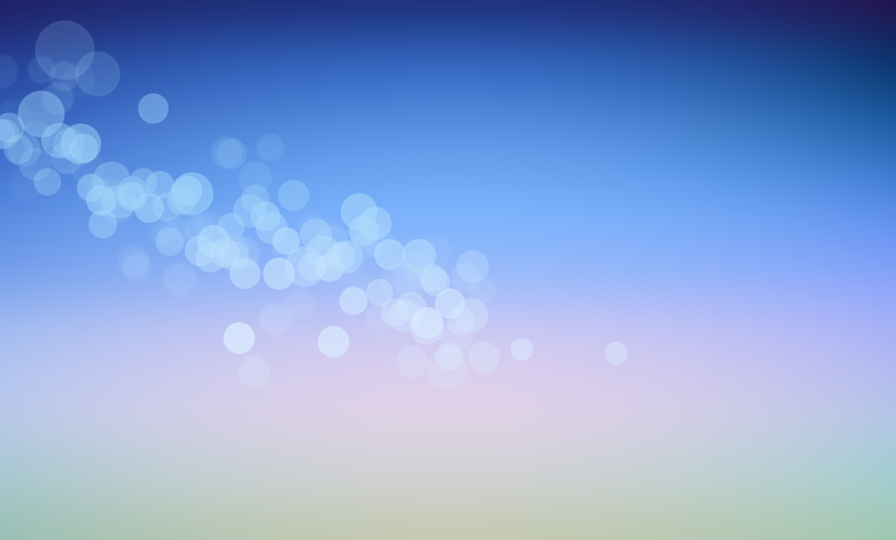
A Shadertoy shader for this background:

```glsl
// A dusk sky gradient with a drifting band of soft, translucent light discs.
// Three vertical colour ramps (left, centre, right) are splined and blended;
// hashed discs are scattered along a sloping line, with two sparse trails.

#define CRISP_COUNT 68
#define FAINT_COUNT 46
#define BAND_START 0.735
#define BAND_SLOPE 0.335
#define BAND_LENGTH 0.91
#define CRISP_SPREAD 0.125
#define FAINT_SPREAD 0.19
#define DISC_RADIUS 0.028
#define RIM_STRENGTH 0.13
#define SIDE_FALLOFF 1.9

const int STOPS = 9;

// Ramps run from the bottom of the canvas to the top.
const vec3 LEFT_SKY[STOPS] = vec3[STOPS](
    vec3(.60, .75, .71), vec3(.66, .78, .82), vec3(.71, .78, .92),
    vec3(.64, .74, .94), vec3(.46, .62, .92), vec3(.32, .52, .86),
    vec3(.22, .40, .76), vec3(.15, .26, .60), vec3(.12, .13, .40));
const vec3 CENTRE_SKY[STOPS] = vec3[STOPS](
    vec3(.77, .79, .70), vec3(.82, .82, .83), vec3(.87, .82, .91),
    vec3(.80, .79, .95), vec3(.60, .73, .98), vec3(.47, .69, .98),
    vec3(.36, .58, .89), vec3(.21, .41, .75), vec3(.12, .20, .50));
const vec3 RIGHT_SKY[STOPS] = vec3[STOPS](
    vec3(.62, .78, .70), vec3(.64, .80, .82), vec3(.70, .76, .91),
    vec3(.66, .70, .96), vec3(.51, .63, .97), vec3(.33, .54, .89),
    vec3(.14, .39, .68), vec3(.05, .22, .45), vec3(.13, .08, .31));

// Catmull-Rom spline through evenly spaced colour stops.
vec3 ramp(vec3 stops[STOPS], float height) {
    float s = clamp(height, 0.0, 0.9999) * float(STOPS - 1);
    int i = int(s);
    float t = fract(s);
    vec3 a = stops[max(i - 1, 0)], b = stops[i];
    vec3 c = stops[i + 1], d = stops[min(i + 2, STOPS - 1)];
    return b + 0.5 * t * (c - a + t * (2.0 * a - 5.0 * b + 4.0 * c - d
             + t * (3.0 * (b - c) + d - a)));
}

vec3 sky(vec2 uv) {
    float side = pow(abs(2.0 * uv.x - 1.0), SIDE_FALLOFF);
    vec3 centre = ramp(CENTRE_SKY, uv.y);
    vec3 edge = uv.x < 0.5 ? ramp(LEFT_SKY, uv.y) : ramp(RIGHT_SKY, uv.y);
    return mix(centre, edge, side);
}

// Three random values from one index.
vec3 hash3(float n) {
    vec3 p = fract(vec3(n) * vec3(.1031, .1030, .0973));
    p += dot(p, p.yxz + 33.33);
    return fract((p.xxy + p.yzz) * p.zyx);
}

// Blends one translucent disc with a slightly brighter rim.
void addDisc(inout vec3 col, vec2 p, vec2 centre, float radius, float alpha, float blur) {
    float d = length(p - centre) - radius;
    float soft = max(blur, 0.8 / iResolution.y);
    float fill = 1.0 - smoothstep(-soft, soft, d);
    float rim = smoothstep(-0.22 * radius, 0.0, d);
    vec3 light = mix(vec3(.86, .93, 1.0), vec3(.62, .83, .98),
                     smoothstep(.36, .70, centre.y));
    col = mix(col, light, fill * alpha * (1.0 + RIM_STRENGTH * rim));
}

// Scatters count discs along the band, one per slice of its length.
void addBand(inout vec3 col, vec2 p, int count, float seed, float spread, vec2 alphaRange, float blur) {
    for (int i = 0; i < count; i++) {
        vec3 place = hash3(float(i) + seed);
        vec3 look = hash3(float(i) + seed + 211.7);
        float x = BAND_LENGTH * (float(i) + place.x) / float(count) - 0.01;
        float y = BAND_START - BAND_SLOPE * x + spread * (place.y + place.z - 1.0);
        float radius = DISC_RADIUS * (0.88 + 0.24 * look.x + 0.6 * pow(look.y, 14.0));
        float fade = mix(0.65, 1.0, smoothstep(0.0, 0.25, x));
        addDisc(col, p, vec2(x, y), radius, fade * mix(alphaRange.x, alphaRange.y, look.z), blur);
    }
}

void mainImage(out vec4 fragColor, in vec2 fragCoord) {
    vec2 p = fragCoord / iResolution.y;
    vec3 col = sky(fragCoord / iResolution.xy);

    // Blurred discs lie behind the crisp ones.
    addBand(col, p, FAINT_COUNT, 17.0, FAINT_SPREAD, vec2(.08, .22), .005);
    addBand(col, p, CRISP_COUNT, 83.0, CRISP_SPREAD, vec2(.28, .62), .002);

    // Shrinking trail entering from the upper left.
    for (int i = 0; i < 4; i++) {
        float n = float(i);
        vec2 centre = vec2(.120, .907) + n * vec2(.040, -.034) + n * n * vec2(.021, -.010);
        float alpha = i == 2 ? 0.42 : 0.17;
        addDisc(col, p, centre, max(.055 - .0135 * n, DISC_RADIUS), alpha, .002);
    }

    // Sparse row of bright discs below the band, smaller towards the right.
    for (int i = 0; i < 5; i++) {
        float n = float(i);
        vec2 centre = vec2(.443 + .1745 * n, .374 - .007 * n + (i == 2 ? .042 : 0.0));
        float radius = mix(.029, .021, smoothstep(2.0, 3.0, n));
        addDisc(col, p, centre, radius, mix(.72, .42, n / 4.0), .0015);
    }

    // Two pale discs sinking into the pink haze.
    for (int i = 0; i < 2; i++)
        addDisc(col, p, vec2(.470 + .293 * float(i), .311 + .019 * float(i)), .029, .25, .003);

    fragColor = vec4(clamp(col, 0.0, 1.0), 1.0);
}
```
